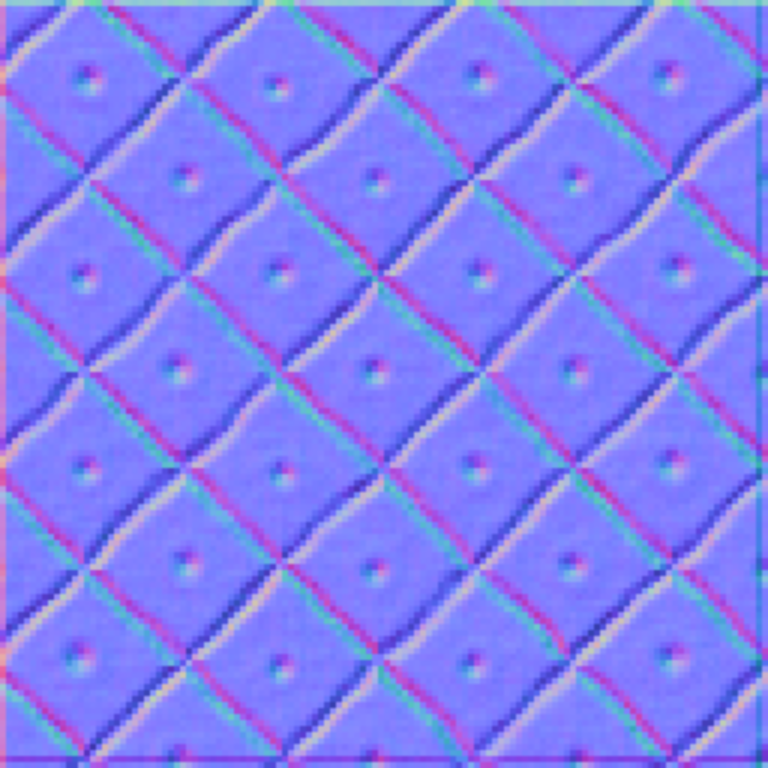
This texture map is drawn by a Shadertoy shader. Its source:

```glsl
// Tangent-space normal map of quilted padding: a diagonal lattice of wavy raised
// seams with a small round stud in each diamond. A height field is differentiated
// on a coarse texel grid, encoded as colour and blended between texels.
#define TEXELS 128.0
#define PERIOD vec2(0.2550, 0.2525) // lattice diagonals, in canvas widths
#define NODE vec2(0.1110, 0.2325)   // one seam crossing, y measured downward
#define SEAM_WIDTH 0.0077
#define SEAM_SLOPE 1.25
#define SEAM_WANDER 0.011
#define STUD_RADIUS 0.0088
#define STUD_SLOPE 0.9
#define STUD_JITTER 0.016
#define GRAIN 0.0007
#define STREAK 0.07
#define FLANK_WEAR 0.6
#define RIM_SLOPE 0.65

vec2 hash2(vec2 p) {
    vec3 q = fract(p.xyx * vec3(0.1031, 0.1030, 0.0973));
    q += dot(q, q.yzx + 33.33);
    return fract((q.xx + q.yz) * q.zy);
}

float cornerGradient(vec2 cell, vec2 offset) {
    float angle = 6.2832 * hash2(cell + 57.0).x;
    return dot(vec2(cos(angle), sin(angle)), offset);
}

// Gradient noise, roughly -0.7 to 0.7
float noise(vec2 p) {
    vec2 i = floor(p), f = p - i;
    vec2 w = f * f * f * (f * (f * 6.0 - 15.0) + 10.0);
    vec2 e = vec2(1.0, 0.0);
    return mix(mix(cornerGradient(i, f), cornerGradient(i + e, f - e), w.x),
               mix(cornerGradient(i + e.yx, f - e.yx), cornerGradient(i + 1.0, f - 1.0), w.x), w.y);
}

float bump(float d, float width) {
    return width * exp(-0.5 * d * d / (width * width));
}

// One family of parallel seams; lane is an integer on each seam
float seams(float lane, vec2 p, float seed) {
    float wander = noise(p * 9.0 + seed) + 0.45 * noise(p * 25.0 + seed);
    float d = (lane - round(lane)) * PERIOD.x * 0.7071 + SEAM_WANDER * wander;
    float swell = 1.0 + 0.55 * noise(p * 11.0 + seed + 40.0);
    return SEAM_SLOPE * swell * bump(d, SEAM_WIDTH);
}

float studs(vec2 lanes) {
    vec2 cell = floor(lanes);
    vec2 local = lanes - cell - 0.5;
    vec2 offset = vec2(local.x + local.y, local.x - local.y) * 0.5 * PERIOD;
    vec2 random = hash2(cell + 20.0);
    float d = length(offset + (random - 0.5) * STUD_JITTER);
    float size = STUD_RADIUS * (0.9 + 0.25 * random.y);
    return STUD_SLOPE * (bump(d, size) - 0.12 * bump(d - 2.8 * size, size));
}

float height(vec2 p) {
    vec2 q = (p - NODE) / PERIOD;
    vec2 lanes = vec2(q.x + q.y, q.x - q.y);
    float h = max(seams(lanes.x, p, 11.0), seams(lanes.y, p, 73.0));
    h += studs(lanes);
    h += GRAIN * (noise(p * 42.0) + 1.3 * noise(p * 17.0 + 9.0));
    return h;
}

// Encoded normal of one texel; green points down the canvas
vec3 texelNormal(vec2 texel) {
    texel = clamp(texel, 0.0, TEXELS - 1.0);
    vec2 p = (texel + 0.5) / TEXELS;
    vec2 e = vec2(0.25 / TEXELS, 0.0);
    vec2 slope = vec2(height(p + e) - height(p - e),
                      height(p + e.yx) - height(p - e.yx)) / (2.0 * e.x);
    vec2 speckle = hash2(texel) - 0.5;
    slope *= 1.0 + FLANK_WEAR * speckle;

    // Weave: short threads along rows and columns, plus a little speckle
    float column = hash2(vec2(texel.x, floor(texel.y / 6.0) + 300.0)).x;
    float row = hash2(vec2(floor(texel.x / 6.0) + 500.0, texel.y)).y;
    slope += (vec2(column, row) - 0.5 + speckle.yx) * STREAK;

    // Tilted rim: first row and column, and the last but one
    vec2 nearRim = 1.0 - step(0.5, texel);
    vec2 farRim = 1.0 - step(0.5, abs(texel - TEXELS + 2.0));
    slope += RIM_SLOPE * (0.8 * farRim - 1.1 * nearRim);

    // Steep flanks lose some blue; flanks facing down lean to red
    vec3 n = normalize(vec3(-slope, 1.0));
    n.x += 0.24 * max(n.y, 0.0);
    n.z -= 0.28 * min(dot(slope, slope), 1.0);
    return 0.5 + 0.5 * n;
}

void mainImage(out vec4 fragColor, in vec2 fragCoord) {
    vec2 uv = fragCoord / iResolution.xy;
    uv.y = 1.0 - uv.y;
    vec2 grid = uv * TEXELS - 0.5;
    vec2 base = floor(grid);
    vec2 blend = smoothstep(0.15, 0.85, grid - base);

    // Blend of the four nearest texels, a little crisper than linear
    vec3 color = vec3(0.0);
    for (int i = 0; i < 4; i++) {
        vec2 corner = vec2(i & 1, i >> 1);
        vec2 weight = mix(1.0 - blend, blend, corner);
        color += weight.x * weight.y * texelNormal(base + corner);
    }
    fragColor = vec4(color, 1.0);
}
```
